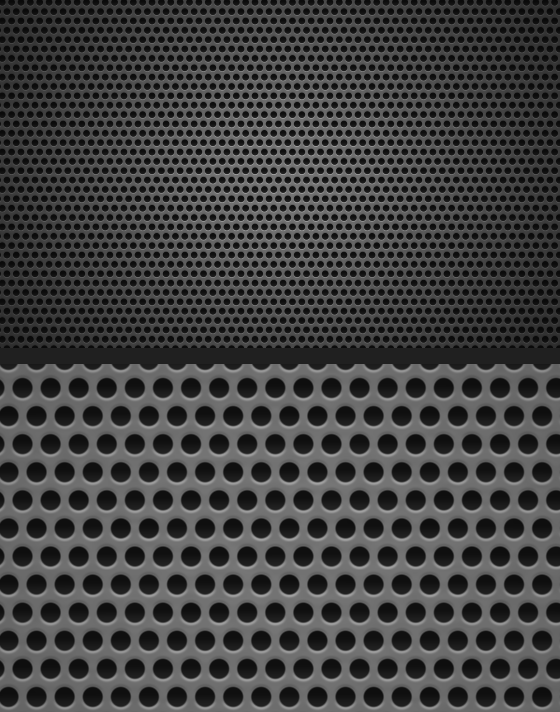
Top: the whole. Bottom: its middle third, enlarged.
A WebGL 2 fragment shader for this pattern:

```glsl
#version 300 es
precision highp float;
// Dark perforated metal sheet: staggered round holes with lit lower rims under a soft central glow.

#define ROWS 37.17          // hole rows over the canvas height
#define PHASE vec2(0.24)    // centre of the first hole, in pitches from the top left
#define HOLE_RADIUS 0.355   // in pitches
#define RIM_WIDTH 0.055
#define RIM_LIGHT 0.38
#define METAL_BRIGHT 0.455
#define METAL_DARK 0.14
#define GLOW_FALLOFF vec2(2.0, 3.0)
#define WEAR 0.06

uniform vec2 u_resolution;
out vec4 fragColor;

float hash(vec2 p) {
    vec3 h = fract(vec3(p.xyx) * 0.1031);
    h += dot(h, h.yzx + 33.33);
    return fract((h.x + h.y) * h.z);
}

float valueNoise(vec2 p) {
    vec2 cell = floor(p);
    vec2 f = fract(p);
    f = f * f * (3.0 - 2.0 * f);
    float low = mix(hash(cell), hash(cell + vec2(1.0, 0.0)), f.x);
    float high = mix(hash(cell + vec2(0.0, 1.0)), hash(cell + 1.0), f.x);
    return mix(low, high, f.y);
}

void main() {
    // Canvas units: height is 1, y runs down from the top
    vec2 p = gl_FragCoord.xy / u_resolution.y;
    p.y = 1.0 - p.y;
    float aspect = u_resolution.x / u_resolution.y;

    // Staggered grid, one hole per cell
    vec2 grid = p * ROWS - PHASE;
    float row = floor(grid.y + 0.5);
    grid.x -= 0.5 * mod(row, 2.0);
    vec2 id = vec2(floor(grid.x + 0.5), row);
    vec2 local = grid - id;
    float dist = length(local);
    float down = local.y / max(dist, 0.001);
    float soft = max(0.04, 0.6 * ROWS / u_resolution.y);

    // Sheet lit from the centre, with faint grain
    vec2 fromCentre = p - vec2(0.5 * aspect, 0.5);
    float glow = exp(-dot(fromCentre * fromCentre, GLOW_FALLOFF));
    float metal = mix(METAL_DARK, METAL_BRIGHT, glow);
    metal *= 1.0 + WEAR * (valueNoise(p * vec2(60.0, 180.0)) - 0.5);

    // Bevelled rim: bright below the hole, shaded above it
    float ringOffset = (dist - HOLE_RADIUS - RIM_WIDTH) / RIM_WIDTH;
    float ring = exp(-ringOffset * ringOffset);
    float rimLight = smoothstep(0.2, 1.0, down) - 0.35 * smoothstep(0.2, 1.0, -down);
    metal *= 1.0 + RIM_LIGHT * ring * rimLight;

    // Hole: deep shadow at the top, a little bounce light lower down
    float bounce = smoothstep(-0.15, 0.32, local.y);
    float hole = 0.035 + 0.025 * glow + bounce * mix(0.025, 0.065, glow);
    hole *= 1.0 + 2.0 * WEAR * (hash(id + 71.0) - 0.5);

    float sheet = smoothstep(HOLE_RADIUS - soft, HOLE_RADIUS + soft, dist);
    fragColor = vec4(vec3(mix(hole, metal, sheet)), 1.0);
}
```
